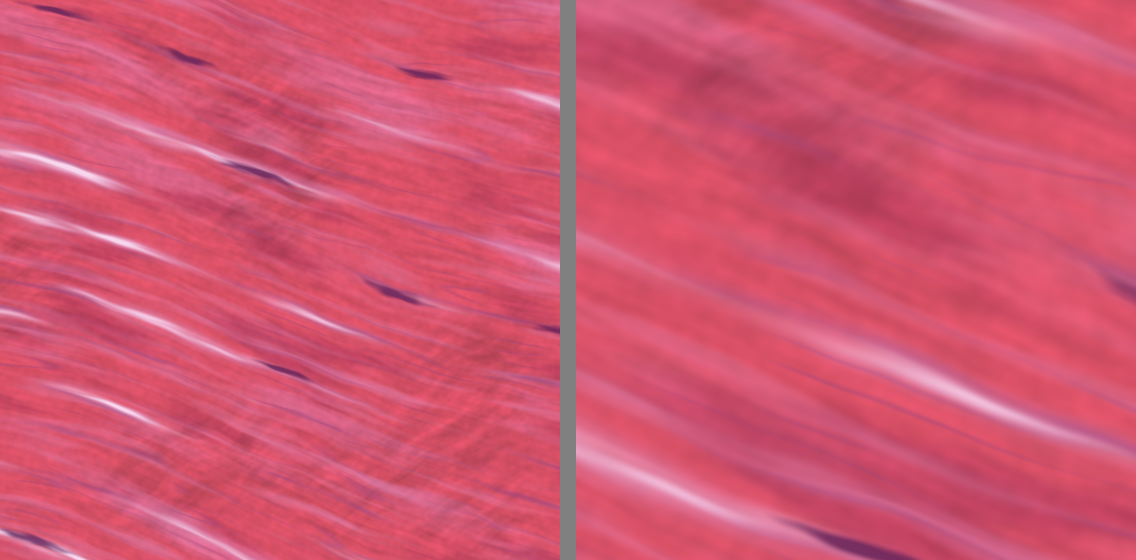
Left: the whole. Right: its middle third, enlarged.
Give the GLSL for this texture, as a Shadertoy shader.

```glsl
// Stained muscle tissue: red fibres sweeping down to the right, split by pale
// seams with lilac edges and dark spindle nuclei. Built from gradient noise
// stretched along a bent flow coordinate, plus lanes of jittered seams.

const vec3 RED     = vec3(0.855, 0.315, 0.400);
const vec3 PINK    = vec3(0.860, 0.390, 0.530);
const vec3 CRIMSON = vec3(0.740, 0.250, 0.370);
const vec3 ROSE    = vec3(0.880, 0.510, 0.690);
const vec3 PALE    = vec3(0.985, 0.880, 0.965);
const vec3 LILAC   = vec3(0.590, 0.270, 0.500);
const vec3 NUCLEUS = vec3(0.400, 0.140, 0.350);

const float SLOPE = 0.315;        // mean descent of the fibres
const float BEND = 0.100;         // extra descent in the middle of the S curve
const float BEND_CENTRE = 0.42;   // where the fibres fall most steeply
const float FLATTEN_TOP = 0.08;   // easing of the slope to the top
const float MAIN_LANES = 10.5;    // large seams per unit height
const float FINE_LANES = 23.0;    // faint seams per unit height
const float NUCLEUS_CELLS = 3.6;  // nucleus slots per unit length
const float NUCLEUS_CHANCE = 0.30;
const float TAU = 6.2832;

vec2 hash2(vec2 p) {
    vec3 q = fract(vec3(p.xyx) * vec3(0.1031, 0.1030, 0.0973));
    q += dot(q, q.yzx + 33.33);
    return fract((q.xx + q.yz) * q.zy);
}

float cornerSlope(vec2 cell, vec2 offset) {
    float angle = TAU * hash2(cell + 71.0).x;
    return dot(vec2(cos(angle), sin(angle)), offset);
}

// Gradient noise, roughly -0.7 to 0.7
float gnoise(vec2 p) {
    vec2 i = floor(p), f = p - i;
    vec2 w = f * f * f * (f * (f * 6.0 - 15.0) + 10.0);
    vec2 e = vec2(0.0, 1.0);
    return mix(mix(cornerSlope(i, f), cornerSlope(i + e.yx, f - e.yx), w.x),
               mix(cornerSlope(i + e.xy, f - e.xy), cornerSlope(i + 1.0, f - 1.0), w.x), w.y);
}

float fbm(vec2 p) {
    float sum = 0.0, amp = 1.0;
    for (int i = 0; i < 4; i++) {
        sum += amp * gnoise(p);
        p = p * 2.03 + 17.3;
        amp *= 0.55;
    }
    return sum;
}

float bell(float x) { return exp(-x * x); }

// Seams in lanes across the flow: x = halo, y = pale core, z = lilac edge, w = nucleus
vec4 seams(vec2 flow, float lanes, float width, float seed) {
    vec4 result = vec4(0.0);
    for (int k = -1; k <= 1; k++) {
        float id = floor(flow.y * lanes) + float(k);
        vec2 rnd = hash2(vec2(id, seed));
        float centre = (id + 0.5 + 0.6 * (rnd.x - 0.5)) / lanes;
        float along = flow.x + 40.0 * rnd.y;
        centre += 0.012 * gnoise(vec2(along * 3.5, id + seed));
        centre += 0.004 * gnoise(vec2(along * 11.0, id + seed + 50.0));
        float d = flow.y - centre;

        // Opening of the seam, fraying into strands along its length
        float open = smoothstep(-0.15, 0.40, gnoise(vec2(along * 2.7, id * 3.7 + seed)));
        float fray = 0.85 + 1.2 * gnoise(vec2(along * 9.0, flow.y * 115.0));
        float w = width * (0.35 + 0.65 * open) * (1.0 + 0.8 * gnoise(vec2(along * 7.0, id)));
        float gap = open * clamp(fray, 0.0, 1.3);
        result.x = max(result.x, gap * bell(d / (2.2 * w)));
        result.y = max(result.y, gap * open * bell(d / w));

        // Lilac membrane just beside the gap
        float stain = smoothstep(-0.1, 0.35, gnoise(vec2(along * 4.5 + 9.0, id * 5.1 + seed)));
        float side = rnd.x < 0.5 ? -1.0 : 1.0;
        result.z = max(result.z, stain * fray * bell((d - side * 1.4 * w) / (0.65 * width)));

        // Soft spindle nuclei lying along the seam
        float slot = along * NUCLEUS_CELLS;
        vec2 pick = hash2(vec2(floor(slot), id + seed));
        vec2 size = vec2(0.042 + 0.025 * pick.y, 0.0055 + 0.0035 * rnd.x);
        float a = (fract(slot) - 0.5 - 0.25 * (pick.y - 0.5)) / NUCLEUS_CELLS;
        float b = d + side * 0.003 + 0.004 * gnoise(vec2(along * 20.0, id));
        float r = length(vec2(a, b) / size) + 0.5 * gnoise(vec2(along * 30.0, flow.y * 130.0));
        result.w = max(result.w, step(pick.x, NUCLEUS_CHANCE) * smoothstep(1.35, 0.35, r));
    }
    return result;
}

void mainImage(out vec4 fragColor, in vec2 fragCoord) {
    vec2 p = fragCoord / iResolution.y;

    // Flow coordinates: x along the fibres, y across them, on a wavy S curve
    float across = p.y + p.x * (SLOPE - FLATTEN_TOP * (p.y - 0.5));
    across += BEND / TAU * sin(TAU * (p.x - BEND_CENTRE));
    across += 0.022 * gnoise(p * vec2(2.2, 2.8) + 5.0);
    across += 0.007 * gnoise(vec2(p.x * 8.0, across * 13.0) + 27.0);
    across += 0.0022 * gnoise(vec2(p.x * 22.0, across * 34.0) + 57.0);
    vec2 flow = vec2(p.x, across);

    // Broad fibre tones
    float tone = fbm(flow * vec2(2.1, 10.0));
    float shade = fbm(flow * vec2(3.0, 13.0) + 31.0) + 0.6 * gnoise(p * 3.5 + 12.0);
    vec3 col = mix(RED, PINK, smoothstep(-0.05, 0.55, tone));
    col = mix(col, CRIMSON, 0.90 * smoothstep(0.08, 0.70, shade));

    // Uneven oblique wrinkles in patches
    float patchMask = smoothstep(-0.05, 0.40, gnoise(p * 3.0 + 44.0));
    vec2 fold = vec2(dot(p, vec2(0.85, 0.53)), dot(p, vec2(-0.53, 0.85)));
    fold.y += 0.02 * gnoise(p * 9.0);
    col *= 1.0 - 0.15 * patchMask * (0.25 + fbm(fold * vec2(8.0, 30.0)));

    // Fine striations, short flecks and mottling
    float fine = gnoise(flow * vec2(9.0, 70.0)) + 0.7 * gnoise(flow * vec2(24.0, 135.0));
    float rough = 0.8 + 0.9 * gnoise(flow * vec2(3.0, 9.0) + 70.0);
    float mottle = gnoise(p * 50.0 + 3.0) + gnoise(p * 95.0);
    col *= 1.0 + 0.100 * fine * rough + 0.042 * mottle;
    col = mix(col, ROSE, 0.30 * smoothstep(0.15, 0.50, gnoise(flow * vec2(5.0, 40.0) + 8.0)));

    // Thin dark filaments
    float ridge = abs(gnoise(flow * vec2(3.5, 38.0) + 63.0));
    float broken = smoothstep(0.05, 0.40, gnoise(flow * vec2(7.0, 22.0) + 90.0));
    col = mix(col, LILAC, 0.36 * broken * smoothstep(0.10, 0.0, ridge));

    // Faint seams, then the large ones with nuclei
    vec4 faint = clamp(seams(flow, FINE_LANES, 0.0036, 19.0), 0.0, 1.0);
    col = mix(col, ROSE, 0.50 * faint.x);
    col = mix(col, LILAC, 0.26 * faint.z);

    vec4 seam = clamp(seams(flow, MAIN_LANES, 0.0070, 3.0), 0.0, 1.0);
    col = mix(col, ROSE, 0.78 * seam.x);
    col = mix(col, LILAC, 0.50 * seam.z);
    col = mix(col, PALE, 0.90 * seam.y);
    col = mix(col, NUCLEUS, 0.85 * seam.w);

    fragColor = vec4(clamp(col, 0.0, 1.0), 1.0);
}
```
